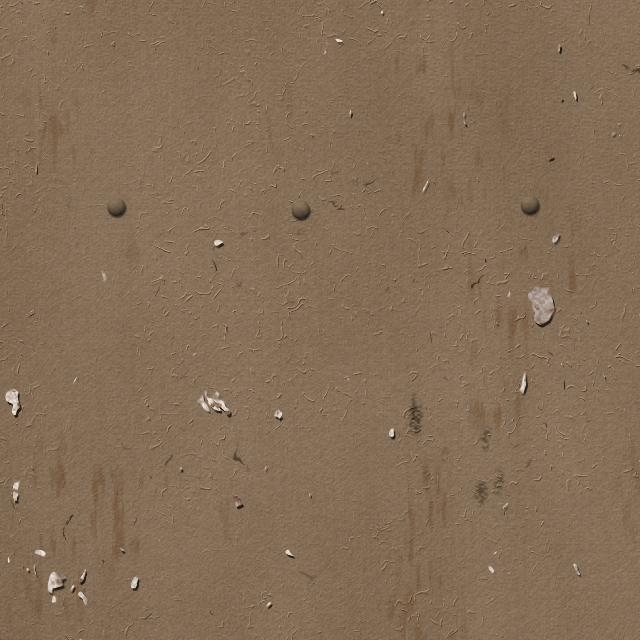
A Shadertoy shader for this texture:

```glsl
// Weathered brown paint on a metal sheet with three rivets.
// Crinkled strokes form a height field that is lit from above; chips of bare
// primer, curled-edge shadows, rust streaks and smudges are layered over it.

float hash(vec2 p) {
    return fract(sin(dot(p, vec2(127.1, 311.7))) * 43758.5453);
}

vec2 hash2(vec2 p) {
    return vec2(hash(p), hash(p + 17.3));
}

float noise(vec2 p) {
    vec2 i = floor(p), f = fract(p);
    f = f * f * (3.0 - 2.0 * f);
    return mix(mix(hash(i), hash(i + vec2(1, 0)), f.x),
               mix(hash(i + vec2(0, 1)), hash(i + vec2(1, 1)), f.x), f.y);
}

float fbm(vec2 p) {
    float sum = 0.0, amp = 0.5;
    for (int i = 0; i < 4; i++) {
        sum += amp * noise(p);
        p = mat2(1.6, 1.2, -1.2, 1.6) * p + 7.7;
        amp *= 0.5;
    }
    return sum;
}

vec2 warp(vec2 p, float freq, float amount) {
    return p + amount * (vec2(noise(p * freq), noise(p * freq + 41.0)) - 0.5);
}

// Short bent ridges, at most one per grid cell
float strokes(vec2 p, float cells, float width, float chance, float seed) {
    vec2 home = floor(p * cells);
    float ridge = 0.0;
    for (int j = -1; j <= 1; j++)
    for (int i = -1; i <= 1; i++) {
        vec2 cell = home + vec2(i, j), key = cell + seed;
        if (hash(key + 3.7) > chance) continue;
        vec2 d = p * cells - cell - hash2(key);
        float angle = 6.283 * hash(key + 5.1), size = hash(key + 8.9);
        d = mat2(cos(angle), sin(angle), -sin(angle), cos(angle)) * d;
        float reach = mix(0.06, 0.45, size * size);
        d.y += (hash(key + 2.3) - 0.5) * 2.5 * d.x * d.x;
        d.x -= clamp(d.x, -reach, reach);
        float line = 1.0 - smoothstep(0.0, width, length(d) / cells);
        ridge = max(ridge, line * mix(0.2, 1.0, hash(key + 6.4)));
    }
    return ridge;
}

float height(vec2 p) {
    vec2 q = warp(warp(p, 55.0, 0.018), 150.0, 0.007);
    float patches = smoothstep(0.3, 0.65, noise(p * 7.0 + 3.0) + 0.15 - 0.2 * p.x);
    float breaks = smoothstep(0.25, 0.6, noise(p * 65.0 + 9.0));
    float h = strokes(q, 17.0, 0.0021, 0.45, 11.0) * mix(0.2, 0.9, patches);
    h += strokes(q, 36.0, 0.0020, 0.6, 57.0) * mix(0.2, 1.0, patches);
    h = h * breaks + strokes(q, 70.0, 0.0019, 0.35, 93.0) * mix(0.3, 0.8, patches);
    return h + 0.3 * fbm(p * 75.0) + 0.26 * noise(p * 330.0);
}

float ellipse(vec2 d, float radius) {
    return length(d * vec2(1.45, 0.8)) - radius;
}

// Signed distance to the nearest paint chip, negative inside
float chips(vec2 p) {
    vec2 q = warp(warp(p, 26.0, 0.034), 75.0, 0.013);
    float dist = min(ellipse(q - vec2(0.855, 0.53), 0.027),
                     ellipse(q - vec2(0.025, 0.365), 0.017));
    // Two worn clusters
    for (int i = 0; i < 14; i++) {
        vec2 r = hash2(vec2(i, 5.3));
        vec2 centre = i < 5 ? vec2(0.34, 0.345) + 0.07 * (r - 0.5)
                            : vec2(0.08, 0.16) + vec2(0.13, 0.2) * (r - 0.5);
        dist = min(dist, ellipse(q - centre, mix(0.004, 0.011, hash(r))));
    }
    for (int layer = 0; layer < 2; layer++) {
        float cells = layer == 0 ? 11.0 : 32.0;
        vec2 home = floor(q * cells);
        for (int j = -1; j <= 1; j++)
        for (int i = -1; i <= 1; i++) {
            vec2 cell = home + vec2(i, j), key = cell + cells;
            vec2 centre = (cell + hash2(key)) / cells;
            float wear = smoothstep(0.55, 0.1, centre.y) * smoothstep(0.6, 0.1, centre.x);
            float chance = layer == 0 ? 0.1 + 0.25 * wear
                : 0.01 + 0.2 * wear * smoothstep(0.4, 0.7, noise(centre * 9.0));
            if (hash(key + 4.2) > chance) continue;
            float size = pow(hash(key + 9.5), 2.0);
            float radius = layer == 0 ? mix(0.004, 0.012, size) : mix(0.0018, 0.005, size);
            dist = min(dist, ellipse(q - centre, radius));
        }
    }
    return dist + 0.007 * (noise(p * 90.0) - 0.5);
}

void mainImage(out vec4 fragColor, in vec2 fragCoord) {
    vec2 p = fragCoord / iResolution.y;
    float soft = max(0.0009, 1.0 / iResolution.y);

    // Paint tone with faint vertical weathering and fine grain
    vec3 col = vec3(0.522, 0.432, 0.341);
    col += 0.035 * (fbm(p * vec2(16.0, 3.0)) - 0.47) + 0.05 * (fbm(p * 5.0) - 0.47);
    col += 0.04 * (hash(floor(p * 700.0)) - 0.5) + 0.03 * (noise(p * 230.0) - 0.5);

    // Rust streaks
    float rust = smoothstep(0.5, 0.75, fbm(p * vec2(95.0, 20.0)))
               * smoothstep(0.5, 0.8, noise(p * vec2(9.0, 5.0) + 20.0));
    col = mix(col, vec3(0.42, 0.30, 0.19), 0.5 * rust);

    // Grainy dark smudges
    for (int i = 0; i < 7; i++) {
        vec2 r = hash2(vec2(i, 2.6));
        vec2 centre = i == 0 ? vec2(0.648, 0.35) : vec2(0.63 + 0.16 * r.x, 0.2 + 0.18 * r.y);
        float size = i == 0 ? 1.0 : 0.35 + 0.4 * r.x;
        float blot = 1.0 - smoothstep(0.4, 1.1, length((warp(p, 60.0, 0.008) - centre) / (size * vec2(0.015, 0.036))));
        col = mix(col, vec3(0.30, 0.25, 0.18), blot * size * smoothstep(0.15, 0.8, noise(p * vec2(240.0, 330.0))));
    }

    // Embossed paint surface
    float slope = height(p) - height(p + vec2(-0.0009, 0.0016));
    col += vec3(0.23, 0.22, 0.21) * clamp(slope, -0.9, 0.6);

    // Dark lifted cracks in worn places
    vec2 bent = warp(warp(p, 45.0, 0.022), 130.0, 0.01);
    float worn = smoothstep(0.5, 0.7, noise(p * 6.0 + 14.0) + 0.15 * (0.6 - p.y));
    worn *= smoothstep(0.35, 0.65, noise(p * 50.0 + 2.0));
    col = mix(col, vec3(0.17, 0.13, 0.09), 0.9 * worn * strokes(bent, 26.0, 0.0026, 0.35, 71.0));

    // Chips: shadow of the curled lip, then pale primer with rusty blotches
    float chip = chips(p);
    float shadow = 1.0 - smoothstep(-soft, 0.0015, chips(p + vec2(-0.0025, 0.0042)));
    shadow *= smoothstep(0.3, 0.55, noise(p * 45.0 + 8.0));
    col = mix(col, vec3(0.13, 0.10, 0.07), 0.95 * shadow);
    float big = smoothstep(0.08, 0.05, distance(p, vec2(0.855, 0.53)));
    vec3 primer = mix(vec3(0.86, 0.82, 0.78), vec3(0.57, 0.48, 0.42), smoothstep(0.4, 0.7, fbm(p * 55.0)));
    primer = mix(primer, vec3(0.60, 0.53, 0.49), 0.7 * big);
    primer = mix(primer, vec3(0.43, 0.27, 0.18), 0.7 * smoothstep(0.55, 0.7, fbm(p * 90.0 + 5.0)));
    primer += 0.2 * (noise(p * 300.0) - 0.5);
    col = mix(col, primer, 1.0 - smoothstep(-soft, soft, chip));

    // Domed rivets with a shadow beneath
    for (int i = 0; i < 3; i++) {
        float k = float(i);
        vec2 d = (p - vec2(0.182 + 0.253 * k + 0.035 * k * k, 0.677 + 0.005 * sin(4.4 * k))) / 0.0135;
        col *= 1.0 - 0.6 * smoothstep(1.25, 0.85, length(d + vec2(-0.08, 0.22)));
        vec3 normal = vec3(d, sqrt(max(0.0, 1.0 - dot(d, d))));
        float light = 0.58 + 0.5 * dot(normal, normalize(vec3(-0.25, 0.75, 0.6)));
        vec3 dome = vec3(0.50, 0.42, 0.33) * light + 0.05 * (noise(p * 260.0) - 0.5);
        col = mix(col, dome, 1.0 - smoothstep(1.0 - soft / 0.0135, 1.0 + soft / 0.0135, length(d)));
    }

    fragColor = vec4(clamp(col, 0.0, 1.0), 1.0);
}
```
